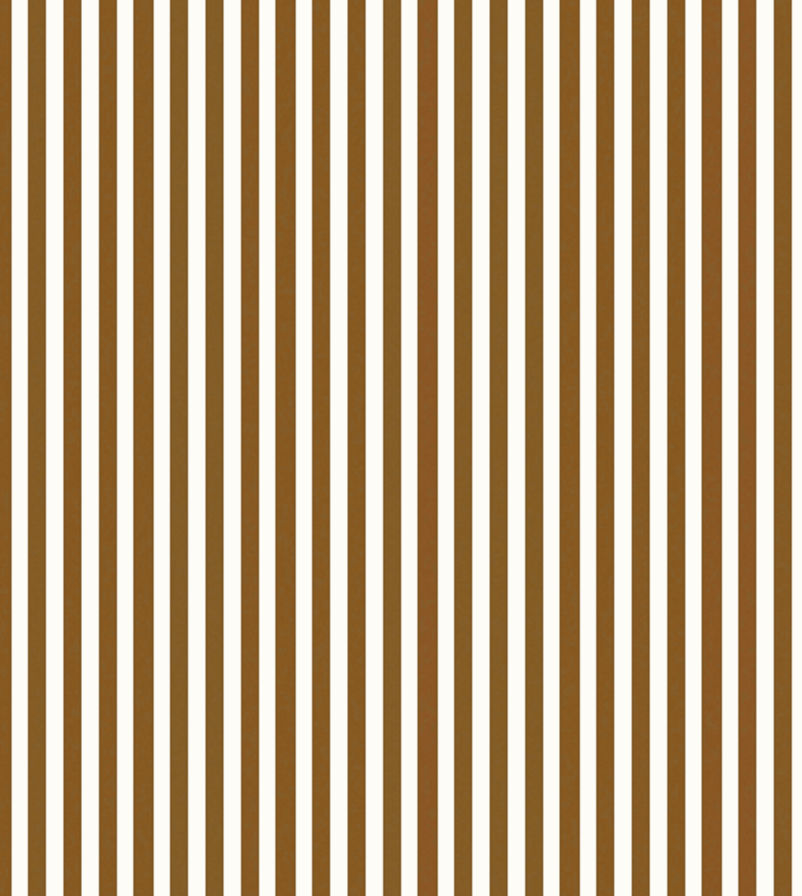
Reproduce this pattern procedurally as a Shadertoy shader.

```glsl
float hash(vec2 p) {
    vec3 q = fract(p.xyx * vec3(0.1031, 0.1030, 0.0973));
    q += dot(q, q.yzx + 33.33);
    return fract((q.x + q.y) * q.z);
}

float valueNoise(vec2 p) {
    vec2 cell = floor(p), f = fract(p);
    f = f * f * (3.0 - 2.0 * f);
    return mix(mix(hash(cell), hash(cell + vec2(1, 0)), f.x),
               mix(hash(cell + vec2(0, 1)), hash(cell + vec2(1, 1)), f.x), f.y);
}

void mainImage(out vec4 fragColor, in vec2 fragCoord) {
    vec2 uv = fragCoord / iResolution.x;

    // Stripe index and signed distance to its edge, in units of the pitch
    float x = uv.x * 22.58 - 0.04;
    float stripe = floor(x + 0.5);
    float halfWidth = mod(stripe, 4.0) < 0.5 ? 0.286 : 0.253;
    float edgeDist = abs(x - stripe) - halfWidth;
    float soft = max(0.036, 0.7 * 22.58 / iResolution.x);

    // Each stripe leans toward olive or russet
    float tint = hash(vec2(stripe, 7.0));
    vec3 brown = mix(vec3(0.53, 0.35, 0.13), vec3(0.515, 0.365, 0.145), smoothstep(0.55, 0.9, tint));
    brown = mix(brown, vec3(0.545, 0.34, 0.14), 1.0 - smoothstep(0.1, 0.25, tint));

    // Faint grain, with a paler fleck down the body
    float grain = valueNoise(uv * vec2(230.0, 150.0));
    brown = mix(brown, vec3(0.51, 0.37, 0.18), 0.6 * smoothstep(0.5, 0.9, grain));
    brown += 0.015 * (valueNoise(uv * 320.0) - 0.5);

    // Darker rim just inside each edge
    float rim = smoothstep(-0.045 - soft, -0.045 + soft, edgeDist);
    brown = mix(brown, vec3(0.46, 0.30, 0.10), 0.9 * rim);

    float cover = 1.0 - smoothstep(-soft, soft, edgeDist);
    fragColor = vec4(mix(vec3(0.995, 0.99, 0.97), brown, cover), 1.0);
}
```
